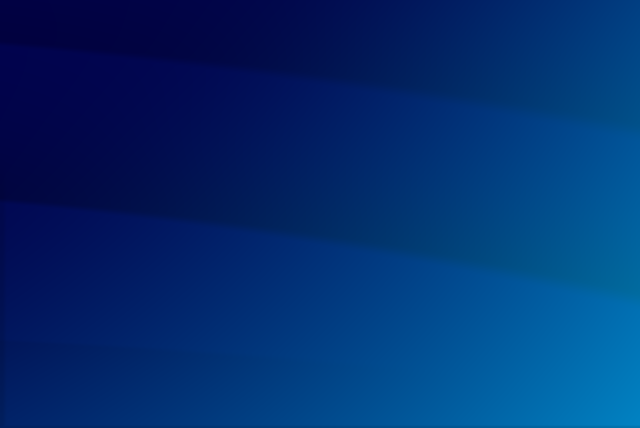
Reproduce this background procedurally as a Shadertoy shader.

```glsl
// Height of a gently falling curve
float arc(float x, float start, float slope, float bend) {
    return start - slope * x - bend * x * x;
}

// 0 below the curve, 1 above it
float above(float dist, float soft) {
    return smoothstep(-soft, soft, dist);
}

// Shade that is strongest at the curve and fades upward
float foldShade(float dist, float soft, float reach) {
    return above(dist, soft) * exp(-pow(max(dist, 0.0) / reach, 1.5));
}

// Light that is strongest at the curve and fades downward
float foldLight(float dist, float soft, float reach) {
    return (1.0 - above(dist, soft)) * exp(-max(-dist, 0.0) / reach);
}

// Maximum with zero, rounded near the corner
float softPositive(float v, float rounding) {
    return 0.5 * (v + sqrt(v * v + rounding * rounding));
}

// Navy at the upper left, azure at the lower right
vec3 blueRamp(vec2 uv) {
    float level = -0.14 + 0.38 * uv.x + 0.27 * (1.0 - uv.y);
    level -= 0.12 * uv.x * (1.0 - uv.x);
    float green = softPositive(level, 0.07);
    return vec3(0.004, green, 0.285 + 0.93 * green);
}

void mainImage(out vec4 fragColor, in vec2 fragCoord) {
    vec2 uv = fragCoord / iResolution.xy;
    vec3 color = blueRamp(uv);
    float soft = mix(0.008, 0.026, uv.x);

    // Two broad folds
    const vec3 shadeTint = vec3(0.0, 0.008, 0.062);
    const vec3 lightTint = vec3(0.0, 0.003, 0.014);
    float upper = uv.y - arc(uv.x, 0.898, 0.125, 0.083);
    float middle = uv.y - arc(uv.x, 0.531, 0.130, 0.104);
    color -= shadeTint * (0.75 * foldShade(upper, soft, 0.17)
                        + foldShade(middle, soft, 0.17));
    color += lightTint * (foldLight(upper, soft, 0.13)
                        + foldLight(middle, soft, 0.13));

    // Faint lower fold, dissolving to the right
    float lower = uv.y - arc(uv.x, 0.205, 0.070, 0.060);
    float lowerFade = 1.0 - smoothstep(0.2, 0.8, uv.x);
    color -= vec3(0.0, 0.006, 0.022) * lowerFade
           * foldLight(lower, 0.6 * soft, 0.15);

    // Thin dim rims along the left and bottom
    float leftRim = (1.0 - smoothstep(0.003, 0.012, uv.x))
                  * (1.0 - smoothstep(0.45, 0.65, uv.y));
    float bottomRim = 1.0 - smoothstep(0.002, 0.008, uv.y);
    color *= 1.0 - 0.10 * max(leftRim, bottomRim);

    fragColor = vec4(clamp(color, 0.0, 1.0), 1.0);
}
```
